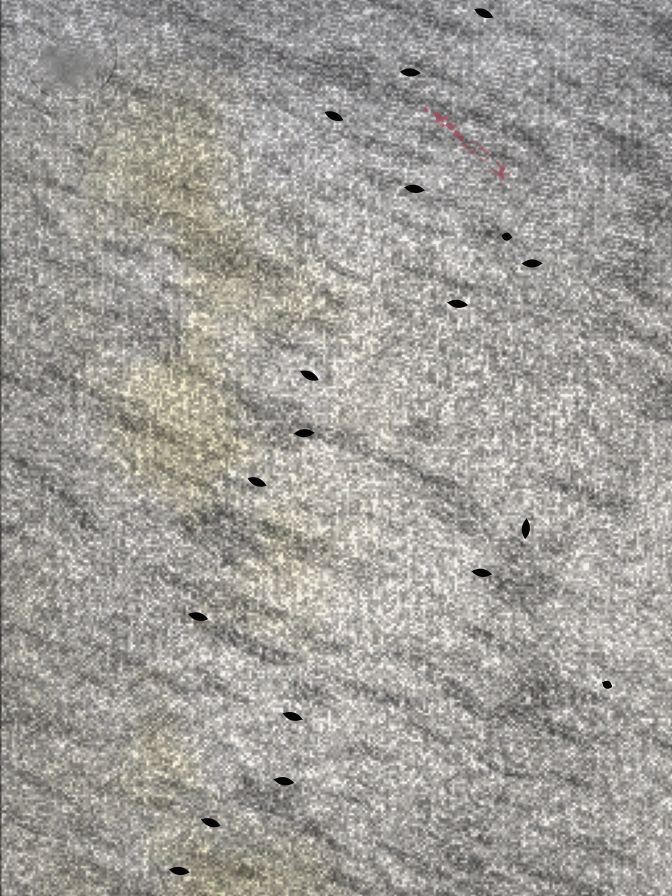
Give the GLSL for this texture, as a Shadertoy shader.

```glsl
// Weathered grey sheet lit unevenly: fine sparkling grain, ragged dark streaks
// slanting down to the right, faint yellow stains, scattered black seeds,
// a speckled red scuff and a dull smudge. Built from layered value noise.

float hash(vec2 p) {
    return fract(sin(dot(p, vec2(127.1, 311.7))) * 43758.5453);
}

float noise(vec2 p) {
    vec2 i = floor(p), f = fract(p);
    f = f * f * (3.0 - 2.0 * f);
    return mix(mix(hash(i), hash(i + vec2(1, 0)), f.x),
               mix(hash(i + vec2(0, 1)), hash(i + vec2(1, 1)), f.x), f.y);
}

float fbm(vec2 p) {
    float sum = 0.0, amp = 0.533;
    for (int i = 0; i < 4; i++) {
        sum += amp * noise(p);
        p = p * 2.03 + 17.3;
        amp *= 0.5;
    }
    return sum;
}

vec2 rotate(vec2 p, float a) {
    return vec2(cos(a) * p.x + sin(a) * p.y, cos(a) * p.y - sin(a) * p.x);
}

// Ragged strokes, long across the slope and thin along it
float streaks(vec2 p, float grain) {
    vec2 q = rotate(p, -0.40);
    q.y += 0.022 * (noise(p * 7.0) - 0.5);
    float broad = noise(q * vec2(13.0, 62.0));
    float narrow = noise(q * vec2(24.0, 105.0) + 40.0);
    float n = 0.64 * broad + 0.36 * narrow;
    n += 0.20 * (fbm(p * 7.0 + 9.0) - 0.5) + 0.16 * (grain - 0.5);
    return smoothstep(0.53, 0.74, n);
}

// Pointed lens shapes, one in each horizontal band
float seeds(vec2 p, float px) {
    float cover = 0.0;
    for (int i = 0; i < 18; i++) {
        float k = float(i);
        vec2 rnd = vec2(hash(vec2(k, 3.7)), hash(vec2(k, 8.1)));
        vec2 center = vec2(0.09 + 0.60 * rnd.x, (k + 0.2 + 0.7 * rnd.y) / 18.0);
        float angle = i == 7 ? 1.5 : -0.55 + 0.65 * hash(vec2(k, 5.3));
        float len = i % 9 == 4 ? 0.006 : 0.0115;
        vec2 q = rotate(p - center, angle);
        float d = abs(q.y) - 0.0045 * (1.0 - q.x * q.x / (len * len));
        cover = max(cover, 1.0 - smoothstep(-0.7 * px, 0.7 * px, d));
    }
    return cover;
}

void mainImage(out vec4 fragColor, in vec2 fragCoord) {
    vec2 p = fragCoord / iResolution.y;
    float px = 1.0 / iResolution.y;

    // Grain at two scales, with bright flecks
    float fine = noise(p * 340.0);
    float coarse = noise(rotate(p, 0.6) * 165.0 + 31.0);
    float flecks = smoothstep(0.62, 0.95, 0.7 * fine + 0.3 * coarse);

    // Broad light, strongest right of the middle
    vec2 toLight = (p - vec2(0.47, 0.43)) * vec2(2.1, 1.9);
    float glow = exp(-dot(toLight, toLight));
    float tone = 0.575 + 0.135 * glow + 0.20 * (fbm(p * 5.0) - 0.5);

    float grainGain = 0.80 + 0.35 * glow;
    tone += grainGain * (0.33 * (fine - 0.5) + 0.21 * (coarse - 0.5) + 0.12 * flecks);
    tone += 0.13 * (fbm(p * 38.0 + 5.0) - 0.5);
    tone -= 0.145 * streaks(p, coarse) * (0.75 + 0.4 * glow);

    // Dull smudge with a broken rim in the upper left corner
    vec2 s = p - vec2(0.078, 0.925);
    float r = length(s * vec2(1.0, 1.25)) + 0.022 * (noise(p * 60.0) - 0.5);
    float blot = 1.0 - smoothstep(0.020, 0.044, r);
    tone = mix(tone, 0.34 + 0.30 * fbm(p * 55.0), 0.75 * blot);
    float rim = 1.0 - smoothstep(0.0, 0.002, abs(length(s - vec2(0.0, 0.015)) - 0.052));
    tone -= 0.12 * rim * smoothstep(0.4, 0.7, noise(p * 28.0));

    tone = clamp(tone, 0.30, 0.94);

    // Cool top, warm below, yellow stains on the left
    vec3 tint = mix(vec3(1.012, 0.997, 0.978), vec3(0.998, 0.994, 1.006),
                    smoothstep(0.55, 1.0, p.y));
    float stain = smoothstep(0.42, 0.72, fbm(p * 6.0 + 60.0));
    stain *= exp(-pow((p.x - 0.22) / 0.16, 2.0)) * smoothstep(0.98, 0.80, p.y);
    vec3 col = tone * tint * mix(vec3(1.0), vec3(1.0, 0.985, 0.86), stain);
    col += 0.025 * (vec3(noise(p * 300.0 + 7.0), 0.5, noise(p * 300.0 + 70.0)) - 0.5);

    // Speckled red scuff
    vec2 m = rotate(p - vec2(0.520, 0.843), -0.72);
    float scuff = (1.0 - smoothstep(0.058, 0.065, abs(m.x)))
                * (1.0 - smoothstep(0.003, 0.009, abs(m.y)));
    scuff *= smoothstep(0.46, 0.66, noise(m * vec2(230.0, 190.0)));
    col = mix(col, vec3(0.60, 0.27, 0.33), 0.75 * scuff);

    // Seeds and the thin dark left edge
    col = mix(col, vec3(0.02), seeds(p, px));
    col *= 1.0 - 0.45 * (1.0 - smoothstep(0.0008, 0.0025, p.x));
    fragColor = vec4(col, 1.0);
}
```
